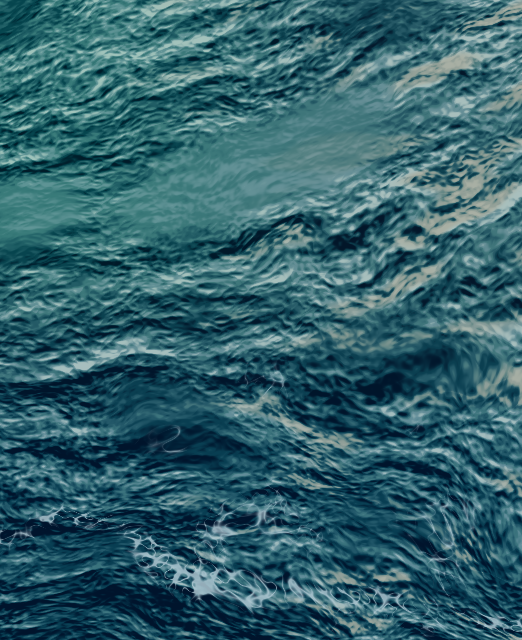
Give the GLSL for this texture, as a WebGL 2 fragment shader.

```glsl
#version 300 es
precision highp float;
// Rough sea surface: warped, stretched ridge noise is lit as a relief,
// turned into a tone and looked up in a navy-to-pale-teal ramp.
// Smooth swells, warm sky glints and lacy foam are layered over it.

uniform vec2 u_resolution;
out vec4 fragColor;

// Integer hash of a lattice cell, giving a vector in -1..1
vec2 hashVector(ivec2 cell) {
    uvec2 v = uvec2(cell) * 1664525u + 1013904223u;
    v.x += v.y * 1664525u;
    v.y += v.x * 1664525u;
    v ^= v >> 16u;
    v.x += v.y * 1664525u;
    v.y += v.x * 1664525u;
    v ^= v >> 16u;
    return vec2(v & 65535u) / 32767.5 - 1.0;
}

float cornerSlope(ivec2 cell, vec2 offset) {
    return dot(hashVector(cell), offset);
}

float gradientNoise(vec2 p) {
    ivec2 c = ivec2(floor(p));
    vec2 f = fract(p);
    vec2 u = f * f * f * (f * (f * 6.0 - 15.0) + 10.0);
    float low = mix(cornerSlope(c, f), cornerSlope(c + ivec2(1, 0), f - vec2(1, 0)), u.x);
    float high = mix(cornerSlope(c + ivec2(0, 1), f - vec2(0, 1)),
                     cornerSlope(c + ivec2(1, 1), f - vec2(1, 1)), u.x);
    return mix(low, high, u.y);
}

// Thin bright line along the zero crossings of the noise
float crest(vec2 p, float sharpness) {
    return pow(max(1.0 - 2.0 * abs(gradientNoise(p)), 0.0), sharpness);
}

// Sharp-crested waves; finer octaves are less stretched
float waveHeight(vec2 p) {
    vec2 frequency = vec2(2.8, 10.0);
    float amplitude = 0.075, height = 0.0;
    for (int i = 0; i < 5; i++) {
        float n = gradientNoise(p * frequency + float(i) * 17.3);
        height -= amplitude * 2.0 * sqrt(n * n + 0.0002);
        frequency *= vec2(2.15, 1.85);
        amplitude *= 0.6;
    }
    return height;
}

// Soft rotated ellipse: 1 inside, 0 outside
float softEllipse(vec2 p, vec2 center, vec2 radius, float angle) {
    vec2 d = p - center;
    float c = cos(angle), s = sin(angle);
    d = vec2(c * d.x + s * d.y, c * d.y - s * d.x) / radius;
    return 1.0 - smoothstep(0.55, 1.15, length(d));
}

// Crests climb to the right at the top and fall to the right at the bottom
vec2 followCurrent(vec2 p) {
    float rise = 0.27 * p.x * smoothstep(0.2, 1.0, p.y);
    float fall = 0.28 * max(p.x - 0.32, 0.0) * (1.0 - smoothstep(0.0, 0.5, p.y));
    vec2 q = vec2(p.x, p.y - rise + fall);
    float turbulence = mix(0.06, 0.03, smoothstep(0.3, 0.7, p.y));
    q += turbulence * vec2(gradientNoise(p * 5.0 + 3.1), gradientNoise(p * 4.5 + 40.7));
    return q + 0.012 * vec2(gradientNoise(p * 14.0 + 9.2), gradientNoise(p * 13.0 + 71.4));
}

vec3 seaRamp(float t) {
    vec3 c = mix(vec3(0.01, 0.085, 0.16), vec3(0.05, 0.25, 0.31), smoothstep(0.02, 0.23, t));
    c = mix(c, vec3(0.15, 0.35, 0.40), smoothstep(0.23, 0.46, t));
    c = mix(c, vec3(0.25, 0.46, 0.48), smoothstep(0.46, 0.70, t));
    c = mix(c, vec3(0.40, 0.56, 0.59), smoothstep(0.70, 0.88, t));
    return mix(c, vec3(0.66, 0.75, 0.74), smoothstep(0.88, 0.99, t));
}

// Lacy foam: a broken band winding down to the right, plus loose veins
float foamAmount(vec2 p, vec2 q) {
    float path = 0.18 - 0.09 * smoothstep(0.12, 0.32, p.x) - 0.055 * smoothstep(0.42, 0.6, p.x);
    float away = (p.y - path + 0.06 * gradientNoise(p * 9.0 + 5.0)) / 0.024;
    float band = exp(-away * away) * smoothstep(-0.4, 0.1, gradientNoise(p * 7.0 + 22.0));
    float loose = softEllipse(p, vec2(0.5, 0.2), vec2(0.34, 0.26), -0.5)
                * smoothstep(0.0, 0.3, gradientNoise(p * 8.0 + 61.0));
    float lace = crest(q * vec2(22.0, 34.0), 7.0) + 0.8 * crest(q * vec2(55.0, 75.0) + 8.0, 5.0);
    return smoothstep(0.2, 0.95, lace * (band + 0.55 * loose));
}

void main() {
    vec2 p = gl_FragCoord.xy / u_resolution.y;
    vec2 q = followCurrent(p);

    // Smooth areas: long pale swell, green bulge at the left, dark hollows
    vec2 wobbly = mix(p, q + vec2(0.0, p.y - q.y), 0.8) + 0.05 * gradientNoise(p * 8.0);
    float swell = softEllipse(wobbly, vec2(0.40, 0.735), vec2(0.32, 0.085), 0.36);
    float bulge = softEllipse(wobbly, vec2(0.03, 0.665), vec2(0.09, 0.07), 0.3);
    float hollow = smoothstep(0.1, 0.36, gradientNoise(q * vec2(3.2, 7.5) + 12.6));
    float calm = max(max(swell, bulge) * 0.8, hollow * 0.6);

    // Relief light from the vertical slope of the waves
    float stride = 0.003;
    float relief = (waveHeight(q) - waveHeight(q + vec2(0.0007, stride))) / stride;
    float streaks = gradientNoise(q * vec2(3.0, 13.0) + 31.0)
                  + 0.6 * gradientNoise(q * vec2(8.0, 36.0) + 55.0);

    // Choppy mottling in patches, long bright crests and dark troughs
    float patches = smoothstep(-0.25, 0.25, gradientNoise(p * vec2(4.0, 7.0) + 47.0));
    float chop = gradientNoise(q * vec2(62.0, 85.0)) + gradientNoise(q * vec2(110.0, 135.0) + 6.0);
    float lines = crest(q * vec2(5.0, 22.0) + 80.0, 14.0) + crest(q * vec2(11.0, 42.0) + 29.0, 9.0)
                - crest(q * vec2(5.0, 22.0) + vec2(80.0, 80.16), 14.0)
                - crest(q * vec2(9.0, 38.0) + 66.0, 9.0);

    // Sum to a roughly normal value, then squash to an even 0..1 tone
    float level = mix(-0.6, 0.4, smoothstep(0.08, 0.72, p.y)) + 0.5 * (p.x - 0.4);
    level += 0.4 * swell + 0.1 * bulge - 0.5 * hollow * (1.0 - swell);
    level += (0.46 * relief + mix(0.5, 1.8, patches) * chop + 0.6 * lines) * (1.0 - calm);
    level += 1.3 * streaks * (1.0 - 0.5 * swell);
    float tone = 1.0 / (1.0 + exp(-1.5 * level));
    vec3 color = seaRamp(tone);

    // Green water high on the left, bluer water below
    float green = smoothstep(0.4, 0.7, p.y) * (1.0 - smoothstep(0.1, 0.6, p.x));
    color += vec3(-0.03, 0.02, -0.005) * max(green, bulge);
    color += vec3(-0.02, -0.008, 0.012) * (1.0 - smoothstep(0.2, 0.6, p.y));

    // Warm sky glints on bright slopes, mostly at the right
    float glint = smoothstep(0.03, 0.22, gradientNoise(q * vec2(5.0, 24.0) + 94.0));
    glint *= smoothstep(0.1, 0.6, p.x) * smoothstep(0.4, 0.85, tone) * (1.0 - 0.7 * swell);
    color = mix(color, vec3(0.66, 0.66, 0.60), 0.7 * glint);

    color = mix(color, vec3(0.68, 0.78, 0.82), 0.85 * foamAmount(p, q));
    fragColor = vec4(clamp(color, 0.0, 1.0), 1.0);
}
```
